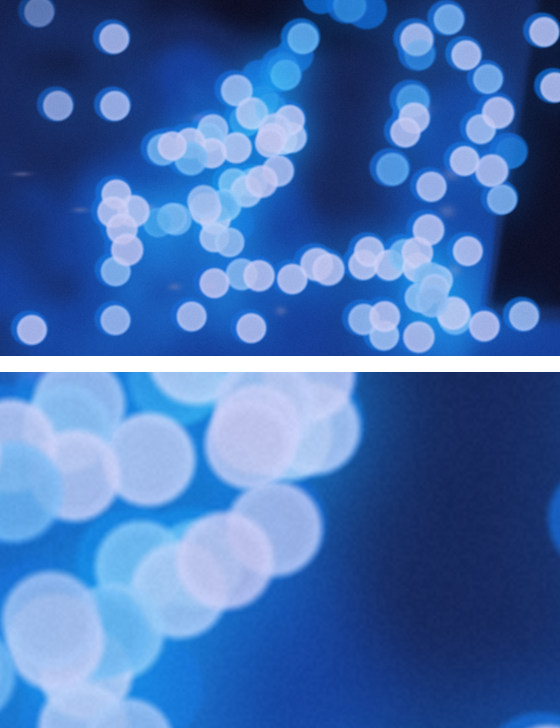
Top: the whole. Bottom: its middle third, enlarged.
Write a Shadertoy shader that draws this background.

```glsl
// Out-of-focus blue city lights: translucent pale discs with blue fringes over
// a blurred navy backdrop. Lights are strung with jitter along short strands,
// plus a loose jittered grid; the backdrop is a colour ramp over soft blobs.
#define DISC_RADIUS 0.044
#define FRINGE_RADIUS 0.052
#define EDGE_SOFTNESS 0.0055
#define FRINGE_SHIFT vec2(-0.007, 0.005)
#define BLOOM_RADIUS 0.085
#define BLOOM_COLOR vec3(0.0, 0.065, 0.14)
#define FRINGE_COLOR vec3(0.05, 0.41, 0.83)
#define CORE_COOL vec3(0.22, 0.61, 0.90)
#define CORE_PALE vec3(0.75, 0.76, 0.92)
#define GRID_CELL 0.2
#define GRAIN 0.022

float hash(vec2 q) {
    vec3 r = fract(q.xyx * 0.1031);
    r += dot(r, r.yzx + 33.33);
    return fract((r.x + r.y) * r.z);
}

vec2 hash2(vec2 q) { return vec2(hash(q), hash(q + 57.3)); }

float valueNoise(vec2 p) {
    vec2 i = floor(p), f = fract(p);
    f = f * f * (3.0 - 2.0 * f);
    return mix(mix(hash(i), hash(i + vec2(1, 0)), f.x),
               mix(hash(i + vec2(0, 1)), hash(i + vec2(1, 1)), f.x), f.y);
}

float blob(vec2 p, vec2 center, vec2 size) {
    vec2 d = (p - center) / size;
    return exp(-dot(d, d));
}

float discMask(float dist, float radius) {
    return 1.0 - smoothstep(radius - EDGE_SOFTNESS, radius + EDGE_SOFTNESS, dist);
}

// Near black -> navy -> blue -> bright blue
vec3 nightRamp(float v) {
    vec3 c = mix(vec3(0.05, 0.06, 0.15), vec3(0.09, 0.16, 0.37), smoothstep(0.0, 0.33, v));
    c = mix(c, vec3(0.085, 0.25, 0.61), smoothstep(0.33, 0.66, v));
    return mix(c, vec3(0.11, 0.41, 0.79), smoothstep(0.66, 1.0, v));
}

vec3 backdrop(vec2 p) {
    float v = 0.27 + 0.30 * smoothstep(0.5, 0.0, p.y);
    v += 0.48 * blob(p, vec2(0.55, 0.40), vec2(0.38));
    v += 0.25 * blob(p, vec2(0.53, 0.80), vec2(0.10, 0.15));
    v += 0.45 * blob(p, vec2(1.25, 0.42), vec2(0.20, 0.55));
    v -= 0.20 * blob(p, vec2(1.00, 0.55), vec2(0.20, 0.35));
    v -= 0.25 * blob(p, vec2(0.88, 0.97), vec2(0.35, 0.20));
    v += 0.26 * (valueNoise(p * 5.0) - 0.5) + 0.12 * (valueNoise(p * 11.0 + 7.0) - 0.5);
    // Dark wall behind a slanted edge on the right
    float wall = smoothstep(-0.025, 0.03, p.x - 1.34 - 0.17 * p.y);
    v = mix(v, 0.03, wall * smoothstep(0.07, 0.17, p.y));
    return nightRamp(clamp(v, 0.0, 1.0));
}

// One light: bloom, blue fringe, then a pale core; tone 0 is blue, 1 is pale
void light(inout vec3 col, vec2 p, vec2 center, float tone, float scale, float strength) {
    vec2 d = (p - center) / scale;
    float dist = length(d);
    col += BLOOM_COLOR * strength * (1.0 - col) * exp(-dist * dist / (BLOOM_RADIUS * BLOOM_RADIUS));
    float fringe = discMask(length((d - FRINGE_SHIFT) * vec2(0.94, 1.0)), FRINGE_RADIUS);
    col = max(col, mix(col, FRINGE_COLOR, fringe * 0.78 * strength));
    float rim = 0.05 * smoothstep(0.6, 0.95, dist / DISC_RADIUS);
    vec3 core = mix(CORE_COOL, CORE_PALE, smoothstep(0.1, 0.75, tone)) + rim;
    float cover = discMask(dist, DISC_RADIUS) * smoothstep(0.05, 0.4, tone);
    col = mix(col, core, cover * 0.82 * strength);
}

// Lights evenly strung from a to b with random drift
void strand(inout vec3 col, vec2 p, vec2 a, vec2 b, int count, float tone, float drift) {
    for (int i = 0; i < count; i++) {
        vec2 seed = vec2(float(i) * 3.7, 1.0) + a * 91.0 + b * 37.0;
        vec2 jitter = hash2(seed) - 0.5;
        float t = (float(i) + 0.5 + 0.5 * jitter.x) / float(count);
        vec2 center = mix(a, b, t) + drift * (hash2(seed + 11.0) - 0.5);
        light(col, p, center, clamp(tone + 0.7 * jitter.y, 0.0, 1.0), 0.93 + 0.14 * hash(seed + 5.0), 1.0);
    }
}

void mainImage(out vec4 fragColor, in vec2 fragCoord) {
    vec2 p = fragCoord / iResolution.y;
    vec3 col = backdrop(p);

    // Faint mauve smudges
    for (int i = 0; i < 12; i++) {
        vec2 s = hash2(vec2(float(i) * 7.1, 23.0));
        float smudge = blob(p, s * vec2(1.4, 1.0), vec2(0.024, 0.012) * (0.5 + s.yx));
        col = mix(col, vec3(0.52, 0.50, 0.68), 0.42 * smudge);
    }

    // Loose lights at the sides and along the bottom
    for (int k = 0; k < 40; k++) {
        vec2 cell = vec2(k % 8, k / 8);
        vec2 c = (cell + 0.5 + 0.7 * (hash2(cell + 3.0) - 0.5)) * GRID_CELL;
        bool onWall = c.x > 1.36 && c.y > 0.2 && c.y < 0.7;
        bool open = c.x < 0.4 || c.x > 1.3 || c.y < 0.15;
        if (!open || onWall || hash(cell + 17.0) > 0.72) continue;
        float dim = 1.0 - 0.5 * smoothstep(0.5, 0.9, c.y) * smoothstep(0.4, 0.1, c.x);
        light(col, p, c, 0.25 + 0.6 * hash(cell + 29.0), 0.95, dim);
    }

    // Central cluster
    strand(col, p, vec2(0.84, 0.87), vec2(0.69, 0.70), 8, 0.05, 0.09);
    strand(col, p, vec2(0.68, 0.71), vec2(0.82, 0.62), 7, 0.35, 0.08);
    strand(col, p, vec2(0.70, 0.50), vec2(0.62, 0.25), 9, 0.35, 0.11);
    strand(col, p, vec2(0.68, 0.62), vec2(0.45, 0.56), 8, 0.50, 0.07);
    strand(col, p, vec2(0.82, 0.69), vec2(0.74, 0.49), 6, 0.85, 0.06);
    strand(col, p, vec2(0.64, 0.42), vec2(0.37, 0.38), 7, 0.60, 0.06);
    strand(col, p, vec2(0.33, 0.45), vec2(0.34, 0.27), 4, 0.85, 0.04);
    // Lower arc
    strand(col, p, vec2(0.58, 0.23), vec2(1.00, 0.22), 5, 0.80, 0.07);
    strand(col, p, vec2(0.97, 0.29), vec2(1.29, 0.23), 6, 0.65, 0.06);
    strand(col, p, vec2(1.04, 0.13), vec2(1.36, 0.12), 6, 0.70, 0.10);
    // Right-hand columns
    strand(col, p, vec2(0.86, 1.01), vec2(1.07, 0.96), 3, 0.00, 0.02);
    strand(col, p, vec2(1.23, 1.00), vec2(1.12, 0.50), 7, 0.45, 0.08);
    strand(col, p, vec2(1.21, 0.47), vec2(1.18, 0.05), 7, 0.75, 0.07);
    strand(col, p, vec2(1.42, 0.80), vec2(1.36, 0.46), 5, 0.50, 0.12);

    col += GRAIN * (valueNoise(p * 320.0) - 0.5);
    fragColor = vec4(clamp(col, 0.0, 1.0), 1.0);
}
```
